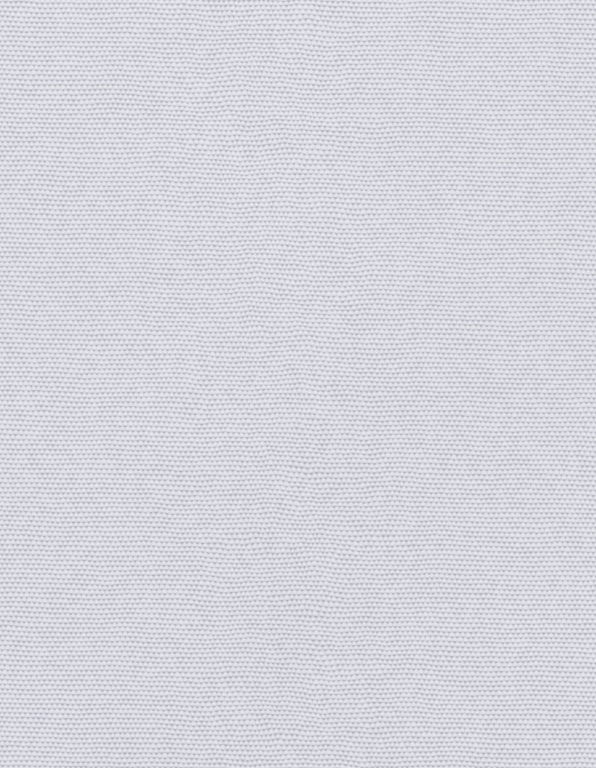
Reproduce this texture procedurally as a Shadertoy shader.

```glsl
// Fine off-white woven cloth: 114 stitches across and 160 rows down, with
// alternate rows shifted by half a stitch. Crowns and the pits under them come
// from crossed cosines; layered sines bend threads, cellular noise wears them.

const float PI = 3.14159265;
const vec2 STITCHES = vec2(114.0, 160.0);
const float ROW_SLOPE = 1.6; // rows dropped from left to right
const vec3 PIT_COLOR = vec3(0.692, 0.692, 0.732);
const vec3 YARN_COLOR = vec3(0.842, 0.842, 0.871);
const vec3 CROWN_COLOR = vec3(0.903, 0.903, 0.931);

float hash(vec2 p) {
    vec3 q = fract(vec3(p.xyx) * 0.1031);
    q += dot(q, q.yzx + 33.33);
    return fract((q.x + q.y) * q.z);
}

// Distance to the nearest jittered point of a unit grid.
float cellular(vec2 p) {
    vec2 cell = floor(p);
    float nearest = 2.0;
    for (int y = -1; y <= 1; y++) {
        for (int x = -1; x <= 1; x++) {
            vec2 c = cell + vec2(x, y);
            vec2 point = c + vec2(hash(c), hash(c + 47.0));
            nearest = min(nearest, length(p - point));
        }
    }
    return nearest;
}

// Sum of sines at rising frequency, roughly in -1..1.
float waves(vec2 p, float seed) {
    float sum = 0.0;
    float weight = 0.5;
    for (int i = 0; i < 4; i++) {
        float phase = seed + float(i) * 1.7;
        sum += weight * sin(p.x + phase + 1.3 * sin(p.y * 0.8 + phase));
        p = mat2(1.2, 1.5, -1.5, 1.2) * p;
        weight *= 0.6;
    }
    return sum;
}

// Thread drift in stitches, strongest along the soft central crease.
vec2 threadDrift(vec2 uv) {
    float offset = (uv.x - 0.48 - 0.12 * (0.5 - uv.y)) / 0.2;
    float amount = mix(0.2, 0.5, exp(-offset * offset));
    return amount * vec2(waves(uv * vec2(24.0, 40.0), 2.0),
                         waves(uv * vec2(26.0, 30.0), 5.0));
}

// Weave height in 0..1: row ridges plus staggered crowns. The crowns sit a
// little above the ridge line, so each one leaves a short pit beneath it.
float weaveHeight(vec2 p, float crownRise) {
    float ridge = cos(2.0 * PI * p.y);
    float stagger = cos(2.0 * PI * p.x) * cos(PI * (p.y - crownRise));
    return 0.5 + 0.27 * ridge + 0.29 * stagger;
}

vec3 yarnColor(float height) {
    vec3 lower = mix(PIT_COLOR, YARN_COLOR, smoothstep(-0.03, 0.48, height));
    return mix(lower, CROWN_COLOR, smoothstep(0.4, 0.85, height));
}

vec3 weave(vec2 uv) {
    vec2 p = uv * STITCHES + threadDrift(uv);
    p.y += ROW_SLOPE * uv.x;

    // Uneven yarn: single stitches lift or sink, and patches thin out.
    float row = floor(p.y + 0.5);
    vec2 id = vec2(floor(p.x + 0.5 + 0.5 * mod(row, 2.0)), row);
    float lift = 0.14 * (hash(id) - 0.5);
    float slub = cellular(uv * STITCHES * vec2(0.5, 0.8)) - 0.5;
    return yarnColor(weaveHeight(p, 0.2) + lift - 0.08 * slub);
}

// Broad light, paler above, with a faint cool cast low on the cloth.
vec3 shade(vec3 color, vec2 uv) {
    float light = 0.010 * (uv.y - 0.5) + 0.003 * waves(uv * 5.0, 1.0);
    float cool = smoothstep(0.9, 0.0, uv.y) * smoothstep(1.1, 0.1, uv.x);
    return color + light + cool * vec3(-0.003, -0.002, 0.002);
}

void mainImage(out vec4 fragColor, in vec2 fragCoord) {
    // Average a 3 x 3 grid of samples to smooth the fine threads.
    vec3 color = vec3(0.0);
    for (int j = 0; j < 3; j++) {
        for (int i = 0; i < 3; i++) {
            vec2 shift = (vec2(i, j) - 1.0) / 3.0;
            color += weave((fragCoord + shift) / iResolution.xy);
        }
    }
    vec2 uv = fragCoord / iResolution.xy;
    fragColor = vec4(shade(color / 9.0, uv), 1.0);
}
```
